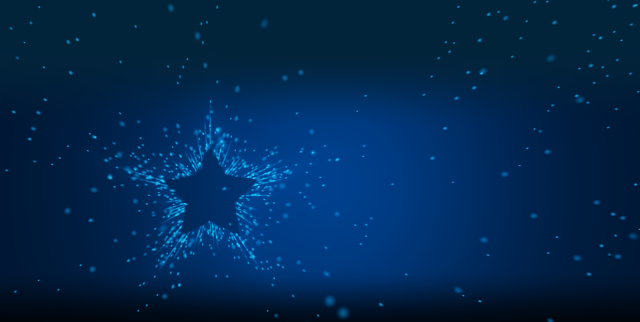
A WebGL 1 fragment shader for this background:

```glsl
precision highp float;
// A star-shaped burst of glowing blue sparks on a deep blue backdrop.

uniform vec2 u_resolution;

const float TAU = 6.2831853;
const vec2 STAR_CENTER = vec2(0.653, 0.393);
const float TIP_RADIUS = 0.152;
const float VALLEY_RADIUS = 0.078;

float hash(vec2 p) {
  return fract(sin(dot(p, vec2(127.1, 311.7))) * 43758.545);
}

vec2 hash2(vec2 p) {
  return vec2(hash(p), hash(p + 57.3));
}

// Distance from the centre as a multiple of the star outline.
float starScale(vec2 q) {
  float sector = TAU / 5.0;
  float a = abs(mod(atan(q.x, q.y) + 0.5 * sector, sector) - 0.5 * sector);
  vec2 valley = VALLEY_RADIUS * vec2(cos(0.5 * sector), sin(0.5 * sector));
  float outline = TIP_RADIUS * valley.y
    / (valley.y * cos(a) + (TIP_RADIUS - valley.x) * sin(a));
  return length(q) / outline;
}

// Spark density: sharp inner outline, long fade outwards, wider side arms.
float starDensity(vec2 q) {
  float s = starScale(q);
  float outer = max(s - 1.0 - 0.5 * smoothstep(0.15, 0.45, abs(q.x)), 0.0);
  return smoothstep(0.98, 1.06, s) * exp(-1.5 * pow(outer, 1.4));
}

// Soft round glow with a brighter core.
float glow(float d, float radius) {
  float f = max(1.0 - d / radius, 0.0);
  return f * f * (3.0 - 2.0 * f);
}

// Jittered sparks, slightly stretched along the rays of the star.
float sparks(vec2 q, float cell, float radius, float amount, float seed) {
  float sum = 0.0;
  vec2 base = floor(q / cell);
  for (int j = -1; j <= 1; j++) {
    for (int i = -1; i <= 1; i++) {
      vec2 id = base + vec2(float(i), float(j));
      vec2 pos = (id + hash2(id + seed)) * cell;
      float chance = amount * starDensity(pos);
      float present = step(hash(id + seed + 19.7), chance);
      vec2 ray = normalize(pos + 0.0001);
      vec2 d = q - pos;
      float along = dot(d, ray) * 0.7;
      float across = dot(d, vec2(-ray.y, ray.x));
      float size = hash(id + seed + 41.3);
      float r = radius * mix(0.55, 1.0, size);
      sum += present * glow(length(vec2(along, across)), r) * mix(1.0, 0.5, size * size);
    }
  }
  return sum;
}

// Faint lone sparks far outside the outline.
float strays(vec2 q, float cell) {
  vec2 id = floor(q / cell);
  vec2 pos = (id + 0.2 + 0.6 * hash2(id + 7.0)) * cell;
  float reach = 1.0 - smoothstep(0.25, 0.56, length(pos * vec2(0.95, 1.15)));
  float present = step(hash(id + 3.1), 0.5 * reach) * step(1.2, starScale(pos));
  return present * glow(length(q - pos), mix(0.008, 0.015, hash(id + 11.0)));
}

// Thin dashed rays that leave the outline.
float rays(vec2 q, float count) {
  float turn = atan(q.x, q.y) / TAU * count + 0.5;
  float id = floor(turn);
  float h = hash(vec2(id, 5.0));
  float across = abs(fract(turn) - 0.5) * TAU / count * length(q);
  float s = starScale(q);
  float span = smoothstep(1.0, 1.08, s) * (1.0 - smoothstep(1.1 + 0.3 * h, 1.4 + 0.8 * h, s));
  float dash = 0.25 + 0.75 * hash(vec2(id, floor(length(q) / 0.008)));
  return step(0.5, h) * span * dash * glow(across, 0.0045);
}

vec3 backdrop(vec2 p, float aspect) {
  vec3 edgeBlue = vec3(0.0, 0.085, 0.19);
  vec3 centerBlue = vec3(0.0, 0.25, 0.55);
  vec3 topTeal = vec3(0.008, 0.14, 0.23);
  vec2 d = (p - vec2(0.51 * aspect, 0.42)) / vec2(0.6, 0.58);
  vec3 color = mix(edgeBlue, centerBlue, exp(-dot(d, d)));
  color *= mix(0.2, 1.0, smoothstep(-0.02, 0.17, p.y));
  return mix(color, topTeal, smoothstep(0.60, 0.85, p.y));
}

void main() {
  vec2 p = gl_FragCoord.xy / u_resolution.y;
  vec2 q = p - STAR_CENTER;
  vec3 color = backdrop(p, u_resolution.x / u_resolution.y);

  // Dim star interior and the haze around it.
  float s = starScale(q);
  color *= mix(0.88, 1.0, smoothstep(0.9, 1.6, s));
  color += vec3(0.0, 0.05, 0.1) * starDensity(q);

  // Fine, medium and large sparks, then rays and strays.
  float light = 0.85 * sparks(q, 0.011, 0.0065, 0.55, 1.0);
  light += 0.9 * sparks(q, 0.018, 0.0095, 0.42, 23.0);
  light += 0.5 * sparks(q, 0.036, 0.016, 0.3, 61.0);
  light += 0.8 * rays(q, 84.0) + 0.45 * strays(q, 0.085);

  // Two soft orbs in the foreground.
  light += 0.45 * glow(length(p - vec2(1.024, 0.065)), 0.024);
  light += 0.45 * glow(length(p - vec2(1.066, 0.028)), 0.026);

  vec3 sparkBlue = mix(vec3(0.0, 0.5, 0.9), vec3(0.1, 0.85, 1.0), min(light, 1.0));
  color = mix(color, sparkBlue, 1.0 - exp(-1.5 * light));
  gl_FragColor = vec4(color, 1.0);
}
```
